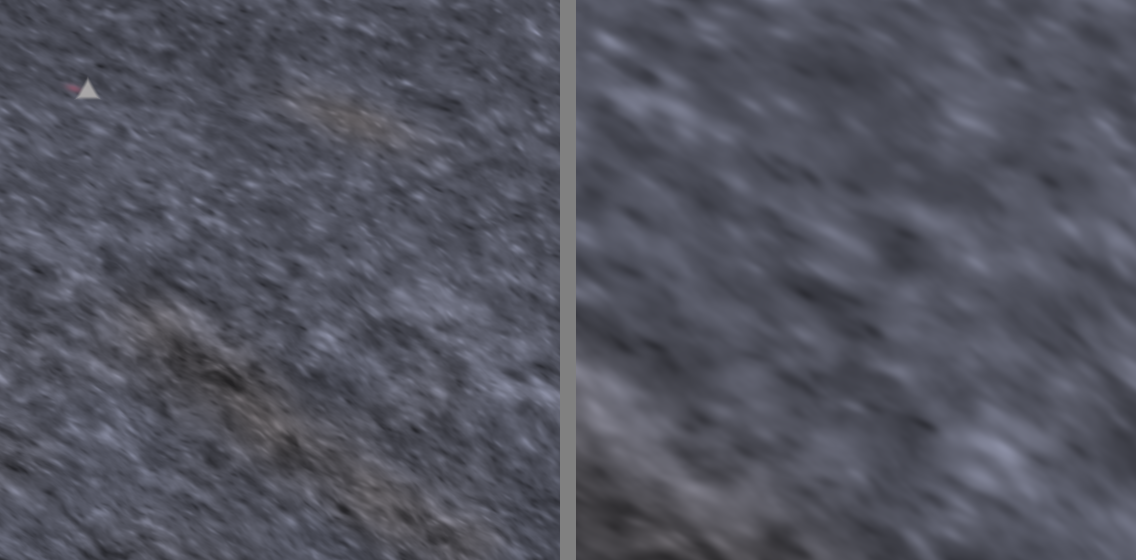
Left: the whole. Right: its middle third, enlarged.
Reproduce this texture procedurally as a three.js fragment shader.

```glsl
varying vec2 vUv;

float hash(vec2 p) {
  vec3 q = fract(vec3(p.xyx) * 0.1031);
  q += dot(q, q.yzx + 33.33);
  return fract((q.x + q.y) * q.z);
}

float noise(vec2 p) {
  vec2 i = floor(p);
  vec2 f = fract(p);
  f = f * f * (3.0 - 2.0 * f);
  float low = mix(hash(i), hash(i + vec2(1.0, 0.0)), f.x);
  float high = mix(hash(i + vec2(0.0, 1.0)), hash(i + 1.0), f.x);
  return mix(low, high, f.y);
}

// Coordinates along and across a direction given by its angle
vec2 alongAcross(vec2 p, float angle) {
  float c = cos(angle);
  float s = sin(angle);
  return vec2(c * p.x + s * p.y, c * p.y - s * p.x);
}

// Layered noise, centred on zero
float fbm(vec2 p) {
  float sum = 0.0;
  float weight = 0.5;
  for (int i = 0; i < 4; i++) {
    sum += weight * (noise(p) - 0.5);
    p = alongAcross(p, 0.08) * 1.9 + 17.3;
    weight *= 0.52;
  }
  return sum;
}

// Soft scattered grains: a few bright, a few dark
float flecks(vec2 p, float bright, float dark) {
  vec2 cell = floor(p);
  float sum = 0.0;
  for (int y = -1; y <= 1; y++) {
    for (int x = -1; x <= 1; x++) {
      vec2 id = cell + vec2(float(x), float(y));
      vec2 centre = id + 0.15 + 0.7 * vec2(hash(id + 11.7), hash(id + 47.1));
      vec2 d = alongAcross(p - centre, 0.8 * hash(id + 5.9) - 0.4);
      float pick = hash(id + 83.3);
      float strength = bright * pow(pick, 6.0) - dark * pow(1.0 - pick, 5.0);
      sum += strength * exp(-dot(d * d, vec2(4.5, mix(6.0, 14.0, hash(id + 29.5)))));
    }
  }
  return sum;
}

float segmentDistance(vec2 p, vec2 a, vec2 b) {
  vec2 ab = b - a;
  return length(p - a - ab * clamp(dot(p - a, ab) / dot(ab, ab), 0.0, 1.0));
}

// Broken dark line with a wandering edge
float crack(vec2 p, vec2 a, vec2 b, float width) {
  float d = segmentDistance(p, a, b);
  float gaps = smoothstep(0.4, 0.68, noise(p * 19.0 + 6.0));
  return gaps * exp(-d * d / (width * width));
}

float softSpot(vec2 p, vec2 centre, vec2 radius, float angle) {
  vec2 d = alongAcross(p - centre, angle) / radius;
  return exp(-dot(d, d));
}

// Pale three-sided stone
float stone(vec2 p, float radius) {
  float side = max(p.x * 0.87 + p.y * 0.5, max(p.y * 0.5 - p.x * 0.87, -p.y));
  return 1.0 - smoothstep(radius * 0.5, radius * 1.1, side);
}

void main() {
  vec2 uv = vUv;
  vec2 warp = vec2(fbm(uv * 7.0), fbm(uv * 7.0 + 31.0));
  vec2 bent = uv + 0.03 * warp;
  float lower = 1.0 - smoothstep(0.35, 0.75, uv.y + 0.2 * uv.x);
  vec2 grain = alongAcross(bent + vec2(0.0, 0.15 * bent.x * (1.0 - bent.y)), -0.42);

  // Broad mottling and streaked fine grain
  float tone = 0.314 + 0.11 * fbm(grain * vec2(4.0, 8.0));
  tone += mix(0.19, 0.27, lower) * fbm(grain * vec2(24.0, 50.0));
  tone += flecks(grain * vec2(28.0, 58.0), 0.15, 0.07);
  tone += flecks(grain * vec2(52.0, 100.0) + 9.0, 0.1, 0.08);

  // Dusty pale clumps across the middle
  float dustLine = uv.y - 0.53 + 0.22 * uv.x;
  float dustBand = exp(-dustLine * dustLine / 0.022);
  float clumps = smoothstep(-0.02, 0.2, fbm(grain * vec2(11.0, 20.0) + 4.0));
  tone += dustBand * 0.09 * clumps;
  tone += 0.06 * softSpot(bent, vec2(0.24, 0.57), vec2(0.08, 0.025), -0.25);

  // Earthy ridge, hollows and cracks
  vec2 ridgeTop = vec2(0.27, 0.41);
  vec2 ridgeEnd = vec2(0.82, 0.01);
  vec2 jagged = uv + 0.07 * warp;
  float ridge = segmentDistance(jagged, ridgeTop, ridgeEnd);
  float earth = exp(-ridge * ridge / 0.005) * (0.3 + 1.1 * noise(uv * 9.0));
  tone -= 0.12 * crack(jagged, ridgeTop, ridgeEnd, 0.01);
  tone -= 0.12 * crack(jagged, vec2(0.0, 0.18), vec2(0.24, 0.0), 0.01);
  tone -= 0.08 * crack(jagged, vec2(0.0, 0.52), vec2(0.36, 0.37), 0.012);
  tone -= 0.05 * softSpot(bent, vec2(0.31, 0.42), vec2(0.07, 0.04), -0.5);

  float warmPatch = softSpot(bent, vec2(0.63, 0.785), vec2(0.12, 0.04), -0.35);
  tone += 0.05 * warmPatch;
  float warmth = clamp(0.55 * earth + 0.75 * warmPatch + 0.6 * lower * fbm(uv * 5.0), 0.0, 0.8);

  // Slate tint warmed by the soil
  vec3 slate = vec3(0.975, 1.0, 1.15);
  vec3 soil = vec3(1.06, 1.0, 1.0);
  vec3 color = clamp(tone, 0.13, 0.6) * mix(slate, soil, warmth);

  // Lone stone with a rosy tip
  float rosyTip = softSpot(uv, vec2(0.132, 0.842), vec2(0.014, 0.006), -0.3);
  color = mix(color, vec3(0.58, 0.34, 0.42), 0.7 * rosyTip);
  color = mix(color, vec3(0.7, 0.69, 0.69), 0.9 * stone(uv - vec2(0.157, 0.836), 0.014));

  gl_FragColor = vec4(color, 1.0);
}
```
